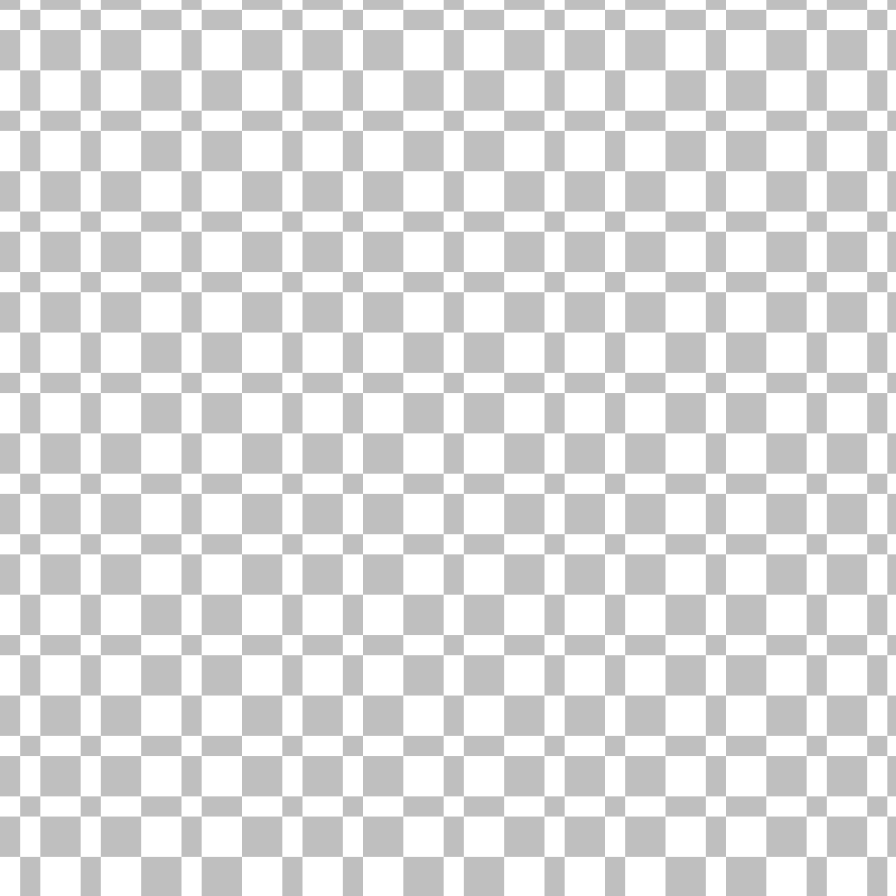
A Shadertoy shader for this pattern:

```glsl
// Uneven two-tone checkerboard. Narrow and wide bands (1 and 2 units) follow a
// rounded 13/8 staircase on both axes, so each repeat holds 8 bands in 13 units.
// The tone of a cell is the product of its column sign and its row sign.

#define UNITS_ACROSS 44.43            // narrow-band widths along the canvas
#define REPEAT_UNITS 13.0             // units in one repeat
#define REPEAT_BANDS 8.0              // bands in one repeat
#define ORIGIN vec2(1.0, 10.49)       // repeat start, in units from the top left
#define GREY vec3(0.75)
#define WHITE vec3(1.0)

// Position of the leading edge of each band, in units.
vec2 bandEdge(vec2 band) {
    return floor(band * REPEAT_UNITS / REPEAT_BANDS);
}

// Index of the band that holds a position; the small bias guards exact ratios.
vec2 bandIndex(vec2 pos) {
    return ceil((floor(pos) + 1.0) * REPEAT_BANDS / REPEAT_UNITS - 0.02) - 1.0;
}

// +1 in even bands, -1 in odd bands, with a linear ramp one pixel wide at edges.
vec2 bandSign(vec2 pos, float pixel) {
    vec2 band = bandIndex(pos);
    vec2 edgeDist = min(pos - bandEdge(band), bandEdge(band + 1.0) - pos);
    vec2 parity = 1.0 - 2.0 * mod(band, 2.0);
    return parity * clamp(2.0 * edgeDist / pixel, 0.0, 1.0);
}

void mainImage(out vec4 fragColor, in vec2 fragCoord) {
    // Canvas units, measured from the top left
    vec2 canvas = fragCoord / iResolution.y;
    canvas.y = 1.0 - canvas.y;
    vec2 pos = canvas * UNITS_ACROSS - ORIGIN;
    float pixel = UNITS_ACROSS / iResolution.y;

    // Cells whose column and row parity agree are grey
    vec2 signs = bandSign(pos, pixel);
    float greyAmount = 0.5 + 0.5 * signs.x * signs.y;
    fragColor = vec4(mix(WHITE, GREY, greyAmount), 1.0);
}
```
